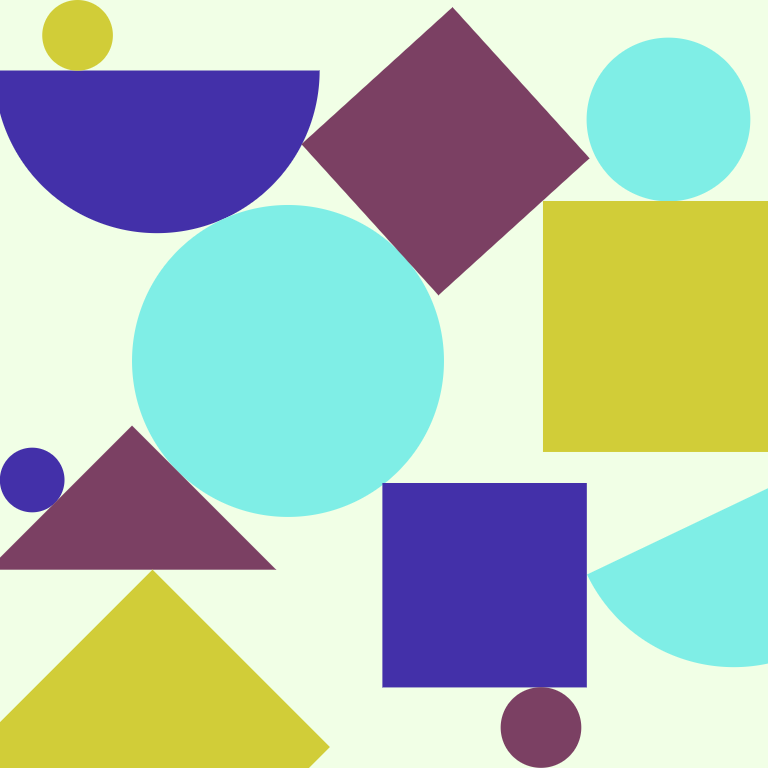
Give the GLSL for this background, as a three.js fragment shader.

```glsl
// Flat geometric collage: discs, half discs, squares and a triangle touching on a pale mint ground.
varying vec2 vUv;

const vec3 MINT = vec3(0.945, 1.0, 0.902);
const vec3 AQUA = vec3(0.498, 0.933, 0.902);
const vec3 OLIVE = vec3(0.82, 0.804, 0.22);
const vec3 INDIGO = vec3(0.263, 0.188, 0.663);
const vec3 PLUM = vec3(0.482, 0.251, 0.388);

vec2 rotate(vec2 p, float angle) {
  float c = cos(angle), s = sin(angle);
  return vec2(c * p.x + s * p.y, c * p.y - s * p.x);
}

float disc(vec2 p, float radius) {
  return length(p) - radius;
}

// Lower half of a disc, its flat side turned by angle
float halfDisc(vec2 p, float radius, float angle) {
  return max(disc(p, radius), rotate(p, angle).y);
}

float square(vec2 p, float halfSide, float angle) {
  vec2 q = abs(rotate(p, angle)) - halfSide;
  return length(max(q, 0.0)) + min(max(q.x, q.y), 0.0);
}

// Right-angled triangle, apex up, origin at the middle of its base
float triangle(vec2 p, float height) {
  return max((abs(p.x) + p.y - height) * 0.70711, -p.y);
}

// Lays a shape over the colour with an edge one pixel wide
void paint(inout vec3 colour, vec3 ink, float dist) {
  float pixel = max(fwidth(vUv.x), 0.0001);
  colour = mix(colour, ink, clamp(0.5 - dist / pixel, 0.0, 1.0));
}

void main() {
  vec2 p = vUv;
  vec3 colour = MINT;

  // Upper left: half disc with a small disc resting on it
  paint(colour, INDIGO, halfDisc(p - vec2(0.2044, 0.9082), 0.2118, 0.0));
  paint(colour, OLIVE, disc(p - vec2(0.101, 0.954), 0.046));

  // Centre: large disc and the tilted square leaning on it
  paint(colour, AQUA, disc(p - vec2(0.375, 0.53), 0.2031));
  paint(colour, PLUM, square(p - vec2(0.5801, 0.8031), 0.1328, 0.7365));

  // Right: disc on a square, tilted half disc below
  paint(colour, AQUA, disc(p - vec2(0.8704, 0.8444), 0.1066));
  paint(colour, OLIVE, square(p - vec2(0.8704, 0.5749), 0.1634, 0.0));
  paint(colour, AQUA, halfDisc(p - vec2(0.9555, 0.3431), 0.2118, 0.445));

  // Lower left: triangle, small disc and diamond
  paint(colour, INDIGO, disc(p - vec2(0.0419, 0.375), 0.0421));
  paint(colour, PLUM, triangle(p - vec2(0.1719, 0.2582), 0.1877));
  paint(colour, OLIVE, square(p - vec2(0.1986, 0.0273), 0.1633, 0.7854));

  // Lower middle: square standing on a small disc
  paint(colour, INDIGO, square(p - vec2(0.631, 0.238), 0.1331, 0.0));
  paint(colour, PLUM, disc(p - vec2(0.7044, 0.0527), 0.0525));

  gl_FragColor = vec4(colour, 1.0);
}
```
